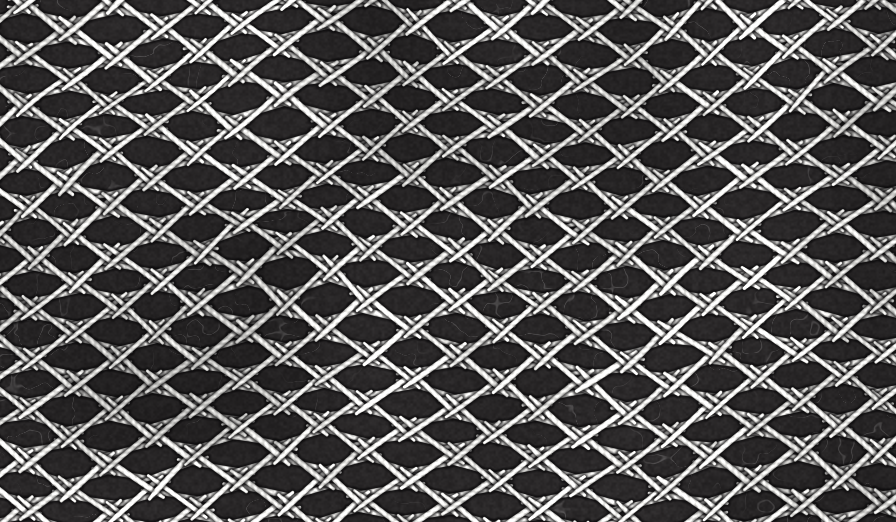
Give the GLSL for this texture, as a WebGL 1 fragment shader.

```glsl
precision highp float;
// Pale knitted net of staggered hexagonal meshes in doubled yarn over black cloth.

uniform vec2 u_resolution;

float hash(vec2 p) {
  return fract(sin(dot(p, vec2(127.1, 311.7))) * 43758.5453);
}

float noise(vec2 p) {
  vec2 i = floor(p), f = fract(p);
  f = f * f * (3.0 - 2.0 * f);
  return mix(mix(hash(i), hash(i + vec2(1.0, 0.0)), f.x),
             mix(hash(i + vec2(0.0, 1.0)), hash(i + 1.0), f.x), f.y);
}

// Knot position: columns 1.68 apart, half rows 0.5 apart, slightly uneven
vec2 knot(vec2 id) {
  vec2 jitter = vec2(hash(id), hash(id + 37.3)) - 0.5;
  return id * vec2(1.68, 0.5) + jitter * vec2(0.17, 0.10);
}

// Lays one twisted yarn from a to b over the colour, with a dark rim
vec3 yarn(vec3 color, vec2 p, vec2 a, vec2 b, float seed, float pixel) {
  vec2 ab = b - a;
  float len = length(ab);
  vec2 dir = ab / len;
  float along = clamp(dot(p - a, dir), 0.0, len);
  vec2 away = p - a - dir * along;
  float across = dot(away, vec2(-dir.y, dir.x));
  float d = length(away);
  float taper = smoothstep(0.0, 0.25, min(along, len - along));
  float width = (0.046 + 0.012 * hash(vec2(seed, 4.7))) * mix(0.65, 1.0, taper);

  float rim = 1.0 - smoothstep(width, width + 0.075, d);
  color = mix(color, vec3(0.045, 0.04, 0.045), rim * 0.7);

  float ply = 0.5 + 0.5 * sin(along * 38.0 + across * 40.0 + seed * 6.28);
  float bulge = min(d * d / (width * width), 1.0);
  float tone = mix(1.05, 0.58, bulge) - 0.14 * ply;
  tone += 0.16 * (hash(vec2(seed, 9.1)) - 0.5);
  float cover = 1.0 - smoothstep(width - 0.6 * pixel, width + 0.6 * pixel, d);
  return mix(color, tone * vec3(1.0, 0.997, 0.985), cover);
}

void main() {
  // One unit is the height of a mesh
  float rows = 10.3;
  float pixel = rows / u_resolution.y;
  vec2 cloth = gl_FragCoord.xy * pixel;

  // Slow sag of the net
  vec2 p = cloth + vec2(0.3, 0.2);
  p += 0.07 * vec2(sin(cloth.y * 0.9 + cloth.x * 0.2), sin(cloth.x * 0.6 + 1.0));
  p += 0.18 * (vec2(noise(cloth * 0.55), noise(cloth * 0.55 + 19.0)) - 0.5);

  // Black ground with fine grain
  float grain = noise(cloth * 16.0);
  vec3 color = vec3(0.150, 0.142, 0.145) + 0.04 * (grain - 0.5);

  // Stray fibres
  float fibre = abs(noise(cloth * 3.1 + 0.3 * noise(cloth * 7.0)) - 0.5);
  float tangle = smoothstep(0.5, 0.8, noise(cloth + 51.0));
  color += 0.12 * tangle * (1.0 - smoothstep(0.0, 0.03, fibre));

  // Two yarns per side of each mesh: shallow ones below, steep ones on top
  float row = floor(p.y * 2.0);
  for (int layer = 0; layer < 2; layer++) {
    vec2 reach = layer == 0 ? vec2(0.28, -0.09) : vec2(0.14, 0.21);
    for (int j = -2; j <= 1; j++) {
      float y = row + float(j);
      float shift = 0.5 * mod(y, 2.0);
      float x = floor(p.x / 1.68 - shift + 0.5) + shift;
      for (int i = -1; i <= 1; i++) {
        vec2 id = vec2(x + float(i), y);
        vec2 start = knot(id);
        for (int k = 0; k < 2; k++) {
          float side = float(k) * 2.0 - 1.0;
          vec2 end = knot(id + vec2(0.5 * side, 1.0));
          float seed = hash(id + side * 3.7 + float(layer) * 8.3);
          vec2 slip = vec2(0.0, 0.07 * (seed - 0.5));
          vec2 overrun = reach * vec2(side, 1.0);
          color = yarn(color, p, start - overrun + slip,
                       end + overrun + slip, seed, pixel);
        }
      }
    }
  }

  // Uneven light over the cloth and fine fuzz on the yarn
  color *= 0.88 + 0.26 * noise(cloth * 0.4 + 7.0);
  color += 0.16 * (noise(cloth * 25.0) - 0.5) * color.g;
  gl_FragColor = vec4(clamp(color, 0.0, 1.0), 1.0);
}
```
